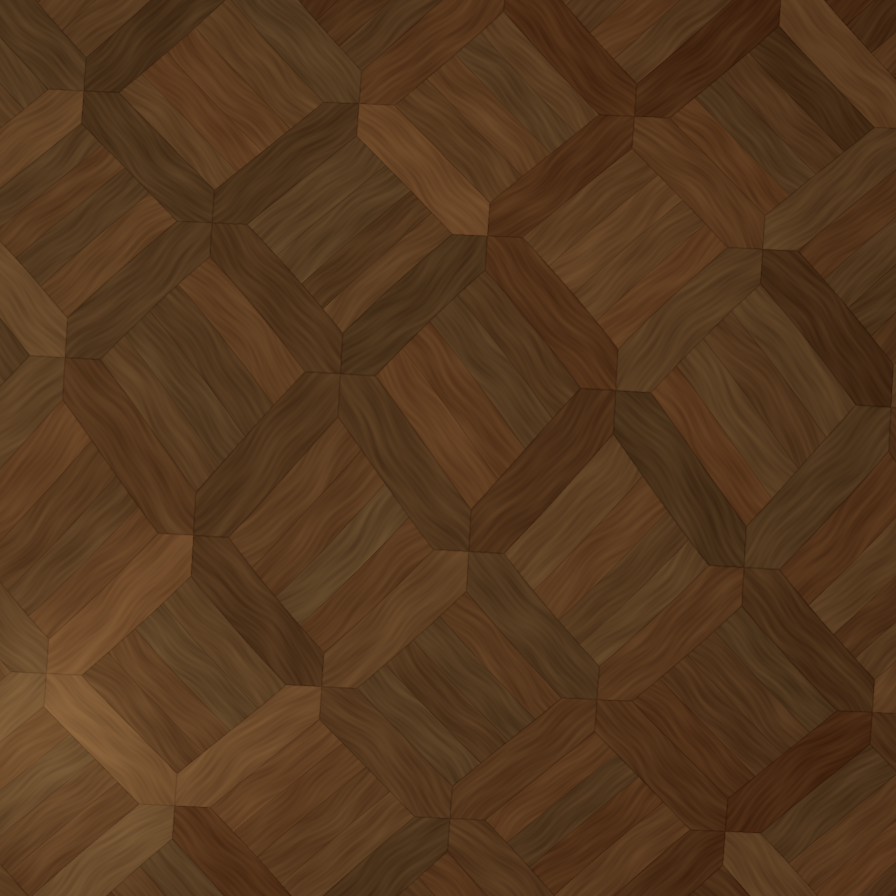
Write a three.js fragment shader that draws this pattern.

```glsl
// Worn oak parquet on a tilted lattice: pointed planks frame squares of parallel slats.
// Lattice coordinates pick each board; its seed sets tone, and layered sines with
// stretched cellular noise draw the grain. A warm glow lights the lower left.
varying vec2 vUv;

const vec2 ORIGIN = vec2(0.544, 0.723);     // one lattice node
const vec2 STEP_U = vec2(0.1432, -0.1699);  // node to node, down right
const vec2 STEP_V = vec2(-0.1641, -0.1536); // node to node, down left
const float CELL = 0.223;                   // lattice step length
const float PLANK_HALF = 0.128;             // half plank width, in cells
const float SLATS = 4.0;
const float SEAM_WIDTH = 0.0016;
const float SEAM_DEPTH = 0.26;
const float SAG = 0.018;                    // uneven laying of the rows
const float SAG_PERIOD = 0.677;
const vec2 GLOW_CENTER = vec2(0.05, 0.16);
const float GLOW_RADIUS = 0.13;
const vec3 DARK_OAK = vec3(0.29, 0.18, 0.09);
const vec3 PALE_OAK = vec3(0.48, 0.345, 0.205);
const vec3 RED_TINT = vec3(0.014, -0.006, -0.008);
const float TAU = 6.28319;

float hash(vec2 p) {
  return fract(sin(dot(p, vec2(127.1, 311.7))) * 43758.5);
}

// Distance to the nearest scattered point
float cellular(vec2 p) {
  vec2 base = floor(p);
  float nearest = 2.0;
  for (int y = -1; y <= 1; y++) {
    for (int x = -1; x <= 1; x++) {
      vec2 c = base + vec2(float(x), float(y));
      vec2 point = c + vec2(hash(c), hash(c + 37.7));
      nearest = min(nearest, distance(p, point));
    }
  }
  return nearest;
}

// Grain around zero; q.x runs along the board, q.y across it
float grain(vec2 q, float seed) {
  float phase = seed * 40.0;
  q.y += (seed - 0.5) * 2.4 * q.x * q.x;
  q.y += 0.004 * sin(q.x * 31.0 + phase) + 0.0015 * sin(q.x * 83.0 + phase * 1.7);
  float rings = sin(q.y * 390.0 + 2.0 * sin(q.y * 130.0 + phase) + 1.5 * sin(q.x * 25.0 + phase));
  rings += 0.6 * sin(q.y * 850.0 + 2.0 * sin(q.x * 57.0 + phase) + phase);
  float pores = cellular(q * vec2(16.0, 210.0) + phase) - 0.45;
  float blotches = cellular(q * vec2(13.0, 48.0) + phase * 2.0) - 0.45;
  return 0.045 * rings + 0.30 * pores + 0.26 * blotches;
}

float lighting(vec2 p) {
  vec2 toGlow = (p - GLOW_CENTER) / GLOW_RADIUS;
  vec2 off = p - vec2(0.42, 0.45);
  return 0.65 * exp(-dot(toGlow, toGlow)) + 0.10 - 0.12 * off.x - 0.55 * dot(off, off);
}

vec3 parquet(vec2 p) {
  // Canvas to lattice, by the inverse of the two steps
  vec2 d = p - ORIGIN;
  d.y += SAG * sin(TAU * (0.492 - p.y) / SAG_PERIOD);
  float area = STEP_U.x * STEP_V.y - STEP_U.y * STEP_V.x;
  vec2 g = vec2(d.x * STEP_V.y - d.y * STEP_V.x, STEP_U.x * d.y - STEP_U.y * d.x) / area;
  vec2 cell = floor(g);
  vec2 node = floor(g + 0.5);
  vec2 n = abs(g - node);
  float toLine = min(n.x, n.y);

  vec2 id;
  vec2 q;
  float seam;
  float tone;
  float seed;
  if (toLine < PLANK_HALF) {
    // Framing plank with mitred points at the nodes
    bool alongU = n.y < n.x;
    id = alongU ? vec2(cell.x, node.y) : vec2(node.x, cell.y) + 53.3;
    q = alongU ? vec2(g.x - cell.x - 0.5, g.y - node.y) : vec2(g.y - cell.y - 0.5, g.x - node.x);
    seam = min(PLANK_HALF - toLine, abs(n.x - n.y) * 0.707);
    seed = hash(id + 5.1);
    float pale = hash(id + 9.4);
    tone = 0.02 + 0.62 * pale * pale;
  } else {
    // Square of slats, turned in a checkerboard
    bool alongU = mod(cell.x + cell.y, 2.0) < 0.5;
    vec2 local = g - cell - 0.5;
    q = alongU ? local : local.yx;
    float inner = 1.0 - 2.0 * PLANK_HALF;
    float s = q.y / inner + 0.5;
    float k = s * SLATS + 0.6 * (hash(cell + 2.3) - 0.5) * sin(0.5 * TAU * s);
    id = cell * 7.0 + vec2(floor(k), 91.7);
    float slatEdge = (0.5 - abs(fract(k) - 0.5)) * inner / SLATS;
    seam = min(toLine - PLANK_HALF, slatEdge * 1.6);
    seed = hash(id + 5.1);
    tone = 0.04 + 0.22 * hash(cell + 71.9) + 0.26 * hash(id + 9.4);
  }

  float level = tone + lighting(p) + grain(q * CELL, seed);
  level -= SEAM_DEPTH * (1.0 - smoothstep(0.0, SEAM_WIDTH, seam * CELL));
  vec3 wood = mix(DARK_OAK, PALE_OAK, max(level, -0.45));
  return wood + RED_TINT * (2.0 * hash(id + 23.8) - 1.0);
}

void main() {
  // Four samples per pixel smooth the board edges
  vec2 pixel = fwidth(vUv);
  vec3 sum = vec3(0.0);
  for (int i = 0; i < 4; i++) {
    vec2 corner = vec2(mod(float(i), 2.0), floor(float(i) * 0.5)) - 0.5;
    sum += parquet(vUv + corner * 0.5 * pixel);
  }
  gl_FragColor = vec4(sum * 0.25, 1.0);
}
```
